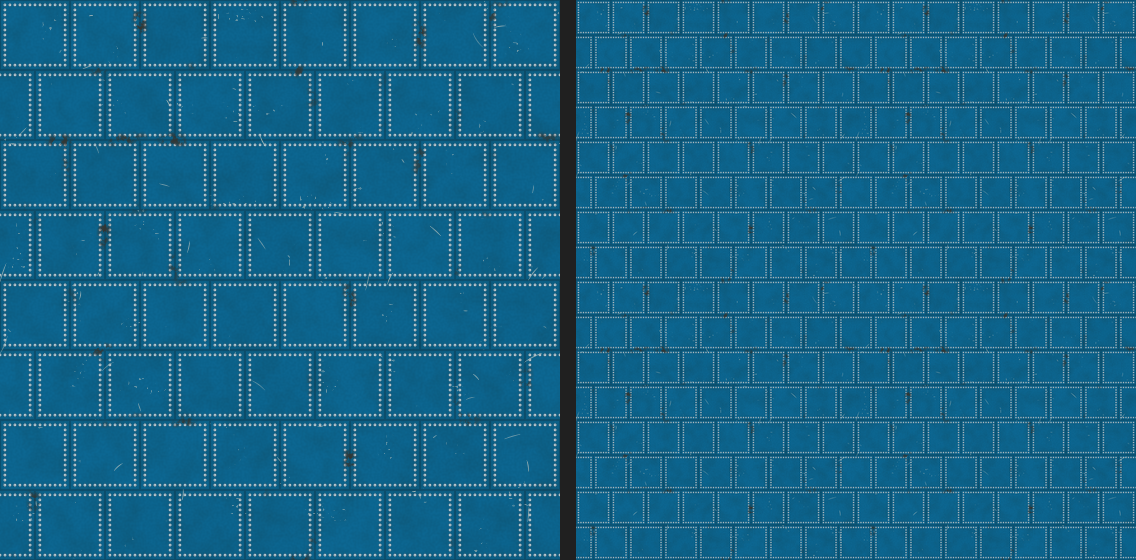
Left, the tile; right, the same tile 2 across and 2 down.
This texture is drawn by a Shadertoy shader. Its source:

```glsl
// Blue painted steel panels in staggered rows, edged with pale rivets, with scratches, chips and rust.
const float PANELS = 8.0;           // panels across and down
const float RIVET_GAPS = 12.0;      // gaps between rivets along one side
const float RIVET_INSET = 0.07;     // lengths below are in panel widths
const float RIVET_RADIUS = 0.0195;
const float RIVET_PIT = 0.006;
const float SEAM_HALF = 0.0055;
const float SCRATCH_HALF = 0.0065;
const float SCRATCH_CHANCE = 0.42;
const vec3 PAINT = vec3(0.045, 0.392, 0.556);
const vec3 SHADE = vec3(0.055, 0.335, 0.455);
const vec3 SEAM = vec3(0.045, 0.215, 0.295);
const vec3 RIVET = vec3(0.75, 0.81, 0.84);
const vec3 PIT = vec3(0.40, 0.48, 0.53);
const vec3 BARE = vec3(0.66, 0.73, 0.73);
const vec3 RUST = vec3(0.23, 0.19, 0.15);

vec3 hash3(vec2 cell, float seed) {
    uvec3 v = uvec3(vec3(cell, seed)) * 1664525u + 1013904223u;
    v.x += v.y * v.z; v.y += v.z * v.x; v.z += v.x * v.y;
    v ^= v >> 16u;
    v.x += v.y * v.z; v.y += v.z * v.x; v.z += v.x * v.y;
    return vec3(v >> 8u) / float(1 << 24);
}

vec2 wrapCell(vec2 cell, float period) {
    return floor(mod(cell + 0.5, period));
}

float cornerSlope(vec2 cell, vec2 offset, float period, float seed) {
    float angle = 6.28318 * hash3(wrapCell(cell, period), seed).x;
    return dot(vec2(cos(angle), sin(angle)), offset);
}

// Gradient noise that wraps on the unit square, roughly -0.7 to 0.7
float noise(vec2 uv, float period, float seed) {
    vec2 p = uv * period, i = floor(p), f = p - i;
    vec2 w = f * f * f * (f * (f * 6.0 - 15.0) + 10.0);
    vec2 r = vec2(1, 0), u = r.yx;
    float low = mix(cornerSlope(i, f, period, seed), cornerSlope(i + r, f - r, period, seed), w.x);
    float high = mix(cornerSlope(i + u, f - u, period, seed), cornerSlope(i + 1.0, f - 1.0, period, seed), w.x);
    return mix(low, high, w.y);
}

float fbm(vec2 uv, float period, float seed) {
    float sum = 0.0, gain = 1.0;
    for (int i = 0; i < 4; i++) {
        sum += gain * noise(uv, period, seed + float(i));
        period *= 2.0;
        gain *= 0.55;
    }
    return sum;
}

float cover(float dist, float radius, float pixel) {
    return clamp((radius - dist) / pixel + 0.5, 0.0, 1.0);
}

// Sparse, slightly bent and tapered strokes, searched over neighbouring cells
float scratches(vec2 grid, float seed, float pixel) {
    float mark = 0.0;
    for (int y = -1; y <= 1; y++)
    for (int x = -1; x <= 1; x++) {
        vec2 cell = floor(grid) + vec2(x, y);
        vec2 id = wrapCell(cell, PANELS);
        vec3 place = hash3(id, seed), form = hash3(id, seed + 1.0);
        if (place.z > SCRATCH_CHANCE) continue;
        float angle = 6.28318 * form.x;
        vec2 axis = vec2(cos(angle), sin(angle)), d = grid - cell - place.xy;
        float halfLength = mix(0.03, 0.16, form.y * form.y);
        float along = dot(d, axis) / halfLength;
        float across = dot(d, vec2(-axis.y, axis.x));
        across += (form.z - 0.5) * 0.3 * halfLength * along * along;
        float taper = max(0.0, 1.0 - along * along);
        float stroke = cover(abs(across), SCRATCH_HALF * taper, pixel) * smoothstep(0.0, 0.3, taper);
        mark = max(mark, stroke * mix(0.45, 0.95, form.z));
    }
    return mark;
}

void mainImage(out vec4 fragColor, in vec2 fragCoord) {
    vec2 uv = fragCoord / iResolution.xy;
    vec2 grid = uv * PANELS;
    float pixel = PANELS / iResolution.y;

    // Staggered panels
    float row = floor(grid.y);
    vec2 brick = grid + vec2(0.5 * mod(row + 1.0, 2.0), 0.0);
    vec2 p = fract(brick);
    vec2 id = wrapCell(floor(brick), PANELS);
    vec2 side = min(p, 1.0 - p);
    float edge = min(side.x, side.y);

    // Mottled paint, darker towards the rim, with fine grain
    float mottle = fbm(uv, 20.0, 1.0);
    float shade = 0.14 + 0.5 * mottle + 0.22 * (1.0 - smoothstep(0.0, 0.17, edge));
    vec3 color = mix(PAINT, SHADE, clamp(shade, 0.0, 1.0));
    color *= 1.0 + 0.05 * noise(uv, 220.0, 7.0) + 0.03 * (hash3(id, 9.0).x - 0.5);

    // Seams
    color = mix(color, SEAM, 0.16 * (1.0 - smoothstep(0.0, 0.03, edge)));
    color = mix(color, SEAM, 0.9 * cover(edge, SEAM_HALF, pixel));

    // Rivets around each panel, with a soft contact shadow
    float spacing = (1.0 - 2.0 * RIVET_INSET) / RIVET_GAPS;
    vec2 index = clamp(round((p - RIVET_INSET) / spacing), 0.0, RIVET_GAPS);
    vec2 fromEnd = min(index, RIVET_GAPS - index);
    float onBorder = 1.0 - step(0.5, min(fromEnd.x, fromEnd.y));
    float d = length(p - RIVET_INSET - index * spacing);
    color = mix(color, SEAM, 0.35 * onBorder * (1.0 - smoothstep(RIVET_RADIUS, 0.034, d)));
    vec3 metal = mix(RIVET, PIT, cover(d, RIVET_PIT, pixel));
    color = mix(color, metal, onBorder * cover(d, RIVET_RADIUS, pixel));

    // Broken rust that gathers along some seams
    float patches = smoothstep(0.22, 0.5, noise(uv, 14.0, 11.0)) * (1.0 - smoothstep(0.02, 0.14, edge));
    float rust = patches * smoothstep(-0.15, 0.35, fbm(uv, 72.0, 15.0));
    color = mix(color, RUST, 0.85 * rust);

    // Chips and scratches down to bare metal
    float chips = smoothstep(0.26, 0.42, noise(uv, 18.0, 21.0)) * smoothstep(0.36, 0.5, noise(uv, 150.0, 22.0));
    float bare = max(0.6 * chips, max(scratches(grid, 31.0, pixel), scratches(grid, 41.0, pixel)));
    fragColor = vec4(mix(color, BARE, bare), 1.0);
}
```
